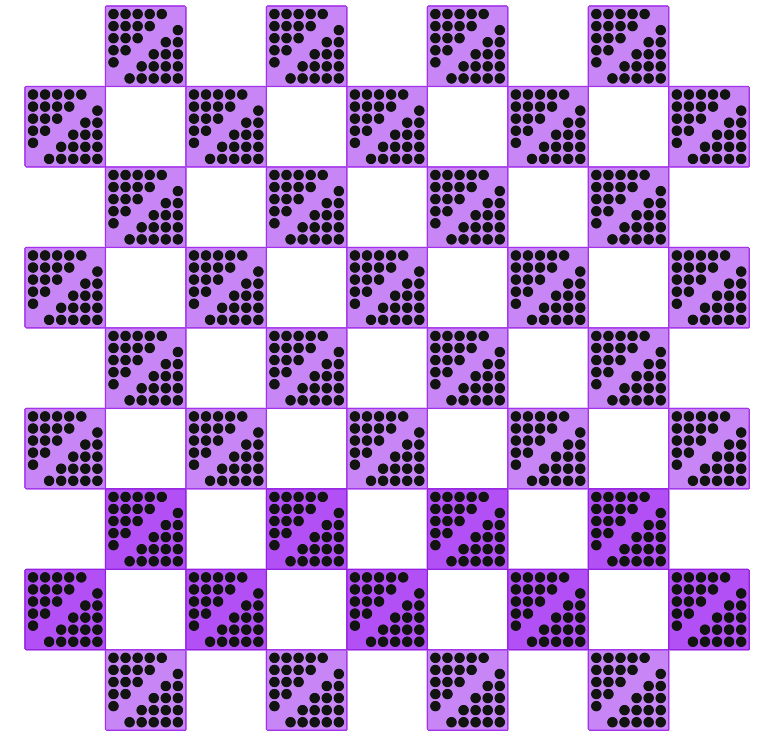
Give the GLSL for this pattern, as a Shadertoy shader.

```glsl
// A 9 by 9 checkerboard of outlined violet tiles on white, two rows deeper in tone.
// Each tile holds two triangles of black dots, one the half-turn of the other,
// so a single folded lattice of circles draws both.

const float CELLS = 9.0;

// Coverage of a signed distance, smoothed over one pixel
float cover(float dist, float pixel) {
    return 1.0 - smoothstep(-0.5 * pixel, 0.5 * pixel, dist);
}

float boxDistance(vec2 p, float halfSize) {
    vec2 d = abs(p) - halfSize;
    return length(max(d, 0.0)) + min(max(d.x, d.y), 0.0);
}

bool isTile(vec2 cell) {
    bool inside = all(greaterThanEqual(cell, vec2(0.0))) && all(lessThan(cell, vec2(CELLS)));
    return inside && mod(cell.x + cell.y, 2.0) > 0.5;
}

// Distance to the two dot triangles; uv runs from the tile's upper left corner
float dotsDistance(vec2 uv) {
    if (uv.x + uv.y > 1.0) uv = 1.0 - uv;
    vec2 index = clamp(floor((uv - 0.1) / 0.15 + 0.5), 0.0, 4.0);
    if (index.x + index.y > 4.5) return 1.0;
    return length(uv - 0.1 - 0.15 * index) - 0.065;
}

void mainImage(out vec4 fragColor, in vec2 fragCoord) {
    // Grid coordinates in cells, counted from the upper left
    vec2 p = vec2(fragCoord.x, iResolution.y - fragCoord.y) / iResolution.y;
    vec2 grid = (p - vec2(0.0333, 0.008)) / 0.1073;
    float pixel = 1.0 / (0.1073 * iResolution.y);

    // From an empty cell, step over its nearest edge to the tile whose outline may reach in
    vec2 cell = floor(grid);
    if (!isTile(cell)) {
        vec2 fromCenter = grid - cell - 0.5;
        cell += abs(fromCenter.x) > abs(fromCenter.y)
            ? vec2(sign(fromCenter.x), 0.0)
            : vec2(0.0, sign(fromCenter.y));
    }

    vec3 color = vec3(1.0);
    if (isTile(cell)) {
        vec2 uv = grid - cell;
        bool deepRow = cell.y > 5.5 && cell.y < 7.5;
        vec3 fill = deepRow ? vec3(0.70, 0.31, 0.96) : vec3(0.78, 0.52, 0.96);
        vec3 outline = deepRow ? vec3(0.58, 0.13, 0.88) : vec3(0.64, 0.20, 0.92);
        float edge = boxDistance(uv - 0.5, 0.5);

        color = mix(color, fill, cover(edge, pixel));
        color = mix(color, vec3(0.07, 0.08, 0.07), cover(dotsDistance(uv), pixel));
        color = mix(color, outline, cover(abs(edge) - 0.009, pixel));
    }
    fragColor = vec4(color, 1.0);
}
```
